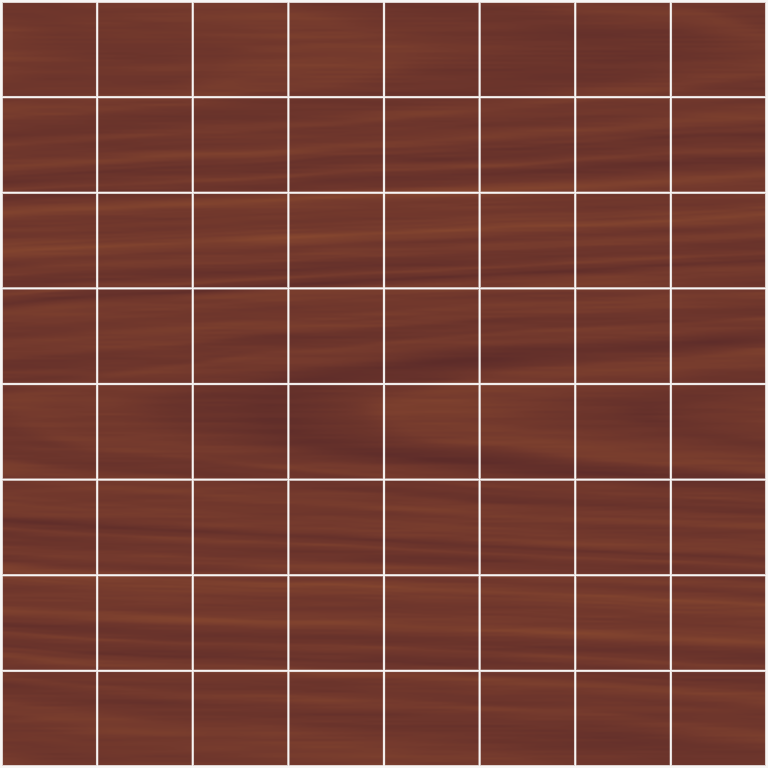
This texture is drawn by a three.js fragment shader. Its source:

```glsl
varying vec2 vUv;

const float TAU = 6.2831853;
const float TILE_PITCH = 0.1245;
const float GROUT_HALF_WIDTH = 0.0014;
const float BORDER_WIDTH = 0.0037;
const float EDGE_SOFTNESS = 0.001;

const vec3 DARK_WOOD = vec3(0.335, 0.155, 0.157);
const vec3 MID_WOOD = vec3(0.445, 0.219, 0.174);
const vec3 LIGHT_WOOD = vec3(0.570, 0.310, 0.190);
const vec3 GROUT = vec3(0.97, 0.96, 0.955);

float hash(vec2 p) {
  return fract(sin(dot(p, vec2(127.1, 311.7))) * 43758.5453);
}

float noise(vec2 p) {
  vec2 cell = floor(p);
  vec2 f = fract(p);
  vec2 u = f * f * (3.0 - 2.0 * f);
  float low = mix(hash(cell), hash(cell + vec2(1.0, 0.0)), u.x);
  float high = mix(hash(cell + vec2(0.0, 1.0)), hash(cell + vec2(1.0, 1.0)), u.x);
  return mix(low, high, u.y);
}

float signedNoise(vec2 p) {
  return 2.0 * noise(p) - 1.0;
}

// Growth field: tapering arches along the board, steep between them
float growthField(vec2 p, float centre, float period, float taper) {
  float arch = cos(TAU * (p.y - centre) / period);
  float warp = 0.035 * signedNoise(p * vec2(2.0, 3.0) + 4.7);
  float ripple = 0.012 * signedNoise(p * vec2(9.0, 24.0));
  return arch + taper * p.x + warp + ripple;
}

// Uneven bands of early and late wood
float ringTone(float growth) {
  float tone = -0.20 * cos(TAU * (growth - 1.108) / 0.17);
  float frequency = 9.0;
  float weight = 0.34;
  for (int i = 0; i < 3; i++) {
    tone += weight * signedNoise(vec2(growth * frequency, 3.5 + float(i) * 7.0));
    frequency *= 2.3;
    weight *= 0.62;
  }
  return tone;
}

// Fine fibres stretched along the grain
float fibreTone(vec2 p) {
  float coarse = signedNoise(p * vec2(5.0, 130.0));
  float fine = signedNoise(p * vec2(14.0, 330.0) + 19.0);
  return 0.12 * coarse + 0.10 * fine;
}

vec3 woodColour(float tone) {
  vec3 shade = mix(MID_WOOD, DARK_WOOD, clamp(-tone, 0.0, 1.0));
  return mix(shade, LIGHT_WOOD, clamp(tone, 0.0, 1.0));
}

float stroke(float dist, float halfWidth, float softness) {
  return 1.0 - smoothstep(halfWidth - softness, halfWidth + softness, dist);
}

// Grid lines centred on the canvas, closed by an outer border
float groutMask(vec2 p, float pitch) {
  vec2 toLine = abs(fract((p - 0.5) / pitch + 0.5) - 0.5) * pitch;
  vec2 toEdge = 0.5 - abs(p - 0.5);
  float grid = stroke(min(toLine.x, toLine.y), GROUT_HALF_WIDTH, EDGE_SOFTNESS);
  float border = stroke(min(toEdge.x, toEdge.y), BORDER_WIDTH, EDGE_SOFTNESS);
  return max(grid, border);
}

void main() {
  float growth = growthField(vUv, 0.465, 0.94, 0.30);
  float contrast = mix(0.75, 1.15, noise(vUv * vec2(1.5, 5.0) + 8.0));
  float tone = contrast * ringTone(growth) + fibreTone(vUv);
  vec3 colour = mix(woodColour(tone), GROUT, groutMask(vUv, TILE_PITCH));
  gl_FragColor = vec4(colour, 1.0);
}
```
